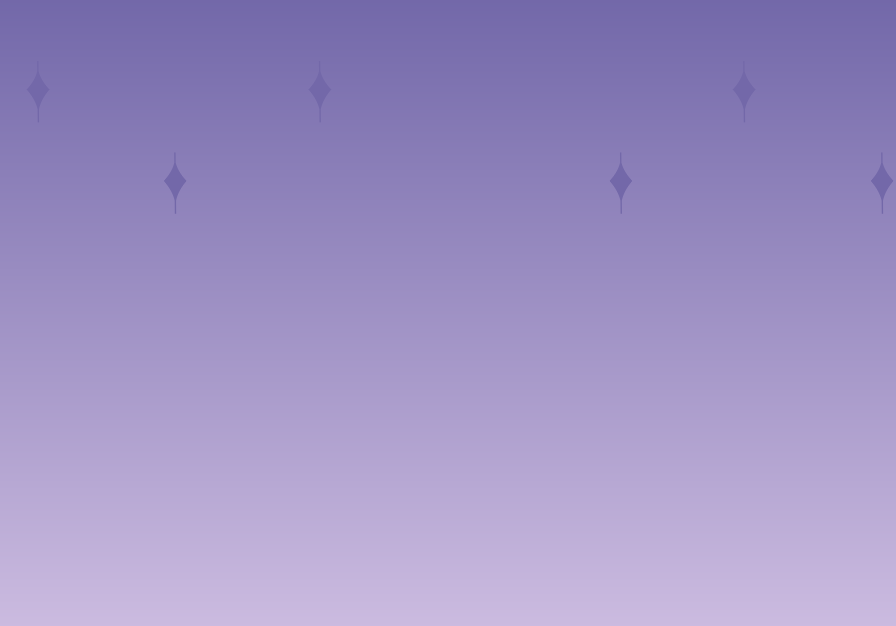
This background is drawn by a WebGL 1 fragment shader. Its source:

```glsl
precision highp float;
// Violet dusk gradient with two staggered rows of slim four-pointed stars.

uniform vec2 u_resolution;

// Sky; the stars share its top colour
const vec3 SKY_TOP = vec3(0.449, 0.408, 0.663);
const vec3 SKY_BOTTOM = vec3(0.796, 0.732, 0.877);
const vec3 STAR_COLOR = vec3(0.451, 0.408, 0.663);

// Stars: x as a share of the width, y and sizes as shares of the height
const vec3 UPPER_X = vec3(0.0425, 0.357, 0.8305);
const vec3 LOWER_X = vec3(0.1955, 0.693, 0.9845);
const float UPPER_Y = 0.857;
const float LOWER_Y = 0.711;
const float BODY_WIDTH = 0.0182;
const float BODY_RISE = 0.039;
const float BODY_DROP = 0.042;
const float SPIKE_WIDTH = 0.0011;
const float SPIKE_RISE = 0.0455;
const float SPIKE_DROP = 0.0525;
const float LEAN = 0.010;

// Coverage of a concave diamond with thin vertical spikes, longer below
float star(vec2 p, float pixel) {
  bool above = p.y > 0.0;
  float bodyLength = above ? BODY_RISE : BODY_DROP;
  float spikeLength = above ? SPIKE_RISE : SPIKE_DROP;
  float x = abs(p.x + LEAN * p.y);
  float y = abs(p.y);
  float taper = max(1.0 - y / bodyLength, 0.0);
  float halfWidth = max(BODY_WIDTH * taper * taper, SPIKE_WIDTH);
  float sides = clamp((halfWidth - x) / pixel + 0.5, 0.0, 1.0);
  float ends = clamp((spikeLength - y) / pixel + 0.5, 0.0, 1.0);
  return sides * ends;
}

float starRow(vec2 uv, vec3 centers, float height, float aspect, float pixel) {
  float coverage = 0.0;
  for (int i = 0; i < 3; i++) {
    vec2 offset = vec2((uv.x - centers[i]) * aspect, uv.y - height);
    coverage = max(coverage, star(offset, pixel));
  }
  return coverage;
}

void main() {
  vec2 uv = gl_FragCoord.xy / u_resolution;
  float aspect = u_resolution.x / u_resolution.y;
  float pixel = 1.0 / u_resolution.y;

  vec3 sky = mix(SKY_BOTTOM, SKY_TOP, uv.y);
  float stars = max(starRow(uv, UPPER_X, UPPER_Y, aspect, pixel),
                    starRow(uv, LOWER_X, LOWER_Y, aspect, pixel));
  gl_FragColor = vec4(mix(sky, STAR_COLOR, stars), 1.0);
}
```
